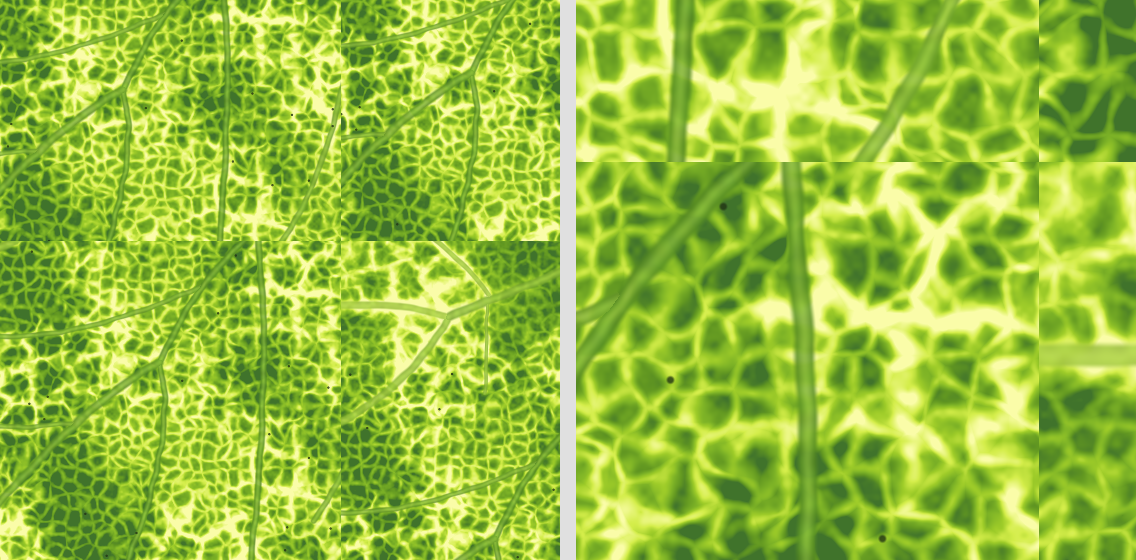
Left, the full canvas; right, a detail of the centre.
Reproduce this texture procedurally as a Shadertoy shader.

```glsl
// Backlit yellowing leaf in four abutting panels: two Voronoi nets make the
// pale veinlets and the dark green cells, curved Bezier strips make the main
// veins, and one tone value is coloured through a green to cream ramp.

const vec3 RAMP[6] = vec3[6](
    vec3(0.25, 0.45, 0.17), vec3(0.38, 0.59, 0.13), vec3(0.49, 0.70, 0.15),
    vec3(0.62, 0.80, 0.16), vec3(0.83, 0.93, 0.29), vec3(0.98, 0.99, 0.66));
const vec3 VEIN_SIDE = vec3(0.34, 0.55, 0.14);
const vec3 VEIN_RIDGE = vec3(0.50, 0.70, 0.22);
const vec3 PALE_RIDGE = vec3(0.70, 0.83, 0.28);
const vec3 SPECK = vec3(0.13, 0.20, 0.08);

const float NET_SCALE = 17.0;
const float CELL_SCALE = 44.0;
const float NET_GAIN = 2.8;
const float CELL_GAIN = 2.0;
const float TONE_BIAS = -0.42;

// Panel seams, and the part of the leaf each panel shows
const vec2 SEAM = vec2(0.609, 0.570);
const vec2 SHIFT[4] = vec2[4](vec2(0.0), vec2(-0.599, 0.315),
    vec2(0.065, -0.487), vec2(-0.557, -0.517));

// Main veins: curve ends, control points, half widths and paleness
const int VEINS = 12;
const vec2 START[VEINS] = vec2[VEINS](
    vec2(-0.03, 0.07), vec2(0.286, 0.353), vec2(0.358, 0.488), vec2(0.286, 0.353),
    vec2(0.457, 0.60), vec2(0.69, 0.43), vec2(-0.02, 0.238), vec2(0.42, 0.835),
    vec2(0.202, 0.749), vec2(0.202, 0.749), vec2(0.273, 0.788), vec2(0.271, 0.77));
const vec2 BEND[VEINS] = vec2[VEINS](
    vec2(0.146, 0.279), vec2(0.345, 0.49), vec2(0.14, 0.39), vec2(0.32, 0.22),
    vec2(0.49, 0.35), vec2(0.655, 0.20), vec2(0.06, 0.235), vec2(0.30, 0.79),
    vec2(0.13, 0.775), vec2(0.14, 0.63), vec2(0.23, 0.85), vec2(0.27, 0.69));
const vec2 END[VEINS] = vec2[VEINS](
    vec2(0.286, 0.353), vec2(0.436, 0.57), vec2(-0.02, 0.40), vec2(0.22, -0.02),
    vec2(0.445, -0.02), vec2(0.56, 0.07), vec2(0.137, 0.245), vec2(0.202, 0.749),
    vec2(0.0, 0.77), vec2(-0.01, 0.55), vec2(0.16, 0.90), vec2(0.267, 0.612));
const float HALF_WIDTH[VEINS] = float[VEINS](0.0085, 0.007, 0.0055, 0.006,
    0.0065, 0.006, 0.005, 0.009, 0.007, 0.008, 0.005, 0.0035);
const float PALENESS[VEINS] = float[VEINS](0.1, 0.0, 0.25, 0.0,
    0.0, 0.35, 0.3, 0.5, 1.0, 0.7, 0.9, 0.6);

vec2 hash2(vec2 p) {
    vec3 q = fract(p.xyx * vec3(0.1031, 0.1030, 0.0973));
    q += dot(q, q.yzx + 33.33);
    return fract((q.xx + q.yz) * q.zy);
}

float noise(vec2 p) {
    vec2 i = floor(p), f = fract(p);
    f = f * f * (3.0 - 2.0 * f);
    vec2 e = vec2(1.0, 0.0);
    return mix(mix(hash2(i).x, hash2(i + e).x, f.x),
               mix(hash2(i + e.yx).x, hash2(i + 1.0).x, f.x), f.y);
}

// Gap between the two nearest cell centres: zero on cell borders
float cellGap(vec2 p) {
    vec2 base = floor(p);
    float near = 9.0, next = 9.0;
    for (int y = -1; y <= 1; y++)
    for (int x = -1; x <= 1; x++) {
        vec2 cell = base + vec2(x, y);
        float d = length(cell + 0.1 + 0.8 * hash2(cell) - p);
        next = min(next, max(near, d));
        near = min(near, d);
    }
    return next - near;
}

float segmentDistance(vec2 p, vec2 a, vec2 b) {
    vec2 ab = b - a;
    return length(p - a - ab * clamp(dot(p - a, ab) / dot(ab, ab), 0.0, 1.0));
}

float curveDistance(vec2 p, vec2 a, vec2 b, vec2 c) {
    float d = 9.0;
    vec2 last = a;
    for (int i = 1; i <= 8; i++) {
        float t = float(i) / 8.0;
        vec2 point = mix(mix(a, b, t), mix(b, c, t), t);
        d = min(d, segmentDistance(p, last, point));
        last = point;
    }
    return d;
}

vec3 ramp(float tone) {
    float x = (tone + 1.55) / 0.72;
    x -= 0.4 * max(x - 4.0, 0.0);
    vec3 color = RAMP[0];
    for (int i = 1; i < 6; i++)
        color = mix(color, RAMP[i], clamp(x - float(i - 1), 0.0, 1.0));
    return color;
}

void mainImage(out vec4 fragColor, in vec2 fragCoord) {
    vec2 uv = fragCoord / iResolution.xy;
    ivec2 side = ivec2(step(SEAM, uv));
    vec2 p = uv + SHIFT[side.x + 2 * side.y];

    // Leaf tissue: bright veinlet net over small dark cells
    vec2 warp = vec2(noise(p * 38.0), noise(p * 38.0 + 71.0)) - 0.5;
    vec2 q = p + 0.016 * warp + 5.0;
    float glow = smoothstep(0.25, 0.78, noise(q * 6.0));
    float net = exp(-pow(cellGap(q * NET_SCALE) / mix(0.12, 0.32, glow), 2.0));
    float cells = 0.5 - smoothstep(0.0, 0.6, cellGap(q * CELL_SCALE));
    float calm = mix(1.0, 0.55, smoothstep(0.62, 0.76, p.y));
    float tone = TONE_BIAS + CELL_GAIN * calm * cells + NET_GAIN * glow * net;
    tone += 2.6 * (noise(p * 9.0 + 40.0) - 0.5);
    tone += 0.9 * (noise(p * 110.0) - 0.5) + 0.5 * (noise(p * 230.0) - 0.5);

    // Main veins: soft flanks first, then the strips on top
    float cover = 0.0, ridge = 0.0, pale = 0.0;
    for (int i = 0; i < VEINS; i++) {
        float d = curveDistance(p + 0.004 * warp, START[i], BEND[i], END[i]);
        float w = HALF_WIDTH[i];
        tone += (2.8 * PALENESS[i] - 0.4) * exp(-pow(d / (1.7 * w), 2.0));
        float strip = 1.0 - smoothstep(0.55 * w, 1.15 * w, d);
        if (strip > cover) {
            cover = strip;
            pale = PALENESS[i];
            ridge = 1.0 - smoothstep(0.0, 0.8 * w, d);
        }
    }
    vec3 veinColor = mix(VEIN_SIDE, VEIN_RIDGE, ridge);
    veinColor = mix(veinColor, PALE_RIDGE, 0.8 * pale);
    veinColor *= 0.93 + 0.14 * noise(p * 120.0);
    vec3 color = mix(ramp(tone), veinColor, 0.85 * cover);

    // Sparse dark specks
    vec2 grid = p * 30.0, id = floor(grid);
    float radius = 0.09 * step(0.94, hash2(id + 17.0).x);
    float dist = length(fract(grid) - 0.2 - 0.6 * hash2(id + 90.0));
    color = mix(color, SPECK, 0.8 * (1.0 - smoothstep(0.4 * radius, radius + 0.001, dist)));

    fragColor = vec4(color, 1.0);
}
```
